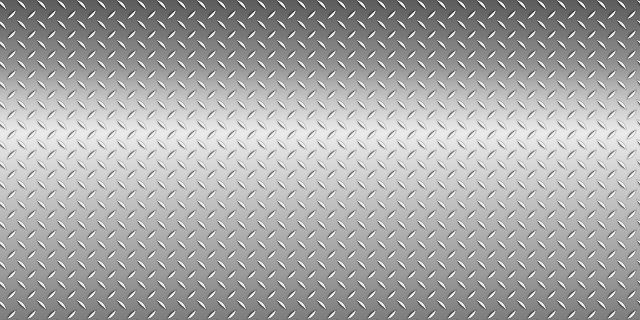
Reproduce this texture procedurally as a Shadertoy shader.

```glsl
// Steel tread plate: leaf-shaped lugs, leaning right and left in alternate rows,
// over a vertical brushed-metal gradient with one bright band.
// Each lug is a lens distance shaded across its width, dark left to white right.

const float ROWS = 16.0;                    // repeats down; square cells, so 32 across
const vec2  LUG_ORIGIN = vec2(0.58, 0.27);  // right-leaning lug within its cell
const float HALF_LENGTH = 0.30;             // lug size in cells
const float HALF_WIDTH = 0.088;
const float RIM_WIDTH = 0.035;              // soft groove around a lug
const float RIM_DARKNESS = 0.16;
const float SHADE_SIDE = 0.48;              // plate brightness kept on the dark flank
const float LIT_SIDE = 0.95;

// Plate brightness from bottom to top
const int STOPS = 10;
const float HEIGHT[STOPS] = float[](0.0, 0.15, 0.30, 0.40, 0.50, 0.585, 0.70, 0.80, 0.90, 1.0);
const float LEVEL[STOPS] = float[](0.49, 0.61, 0.705, 0.78, 0.855, 0.92, 0.755, 0.57, 0.46, 0.36);

float plateLevel(float y) {
    float level = LEVEL[0];
    for (int i = 1; i < STOPS; i++) {
        float t = clamp((y - HEIGHT[i - 1]) / (HEIGHT[i] - HEIGHT[i - 1]), 0.0, 1.0);
        level = mix(level, LEVEL[i], t);
    }
    return level;
}

// Draws one lug centred at the origin; lean is 1 for right, -1 for left
float drawLug(float base, float plate, vec2 p, float lean, float pixel) {
    vec2 axis = normalize(vec2(lean, 1.0));
    vec2 side = normalize(vec2(1.0, -lean));
    float along = dot(p, axis) / HALF_LENGTH;
    float across = dot(p, side);

    // Lens outline: width tapers parabolically, corrected by its slope
    float width = HALF_WIDTH * (1.0 - along * along);
    float slope = 2.0 * along * HALF_WIDTH / HALF_LENGTH;
    float dist = (abs(across) - width) / sqrt(1.0 + slope * slope);

    // Groove, then the rounded face lit from the right
    float rim = 1.0 - smoothstep(0.0, RIM_WIDTH + pixel, dist);
    base *= 1.0 - RIM_DARKNESS * rim;
    float t = across / max(width, 0.25 * HALF_WIDTH);
    float face = mix(plate * SHADE_SIDE, LIT_SIDE, smoothstep(-0.75, 0.2, t));
    float cover = 1.0 - smoothstep(-0.5 * pixel, 0.5 * pixel, dist);
    return mix(base, face, cover);
}

void mainImage(out vec4 fragColor, in vec2 fragCoord) {
    vec2 uv = fragCoord / iResolution.y;
    float pixel = ROWS / iResolution.y;
    float plate = plateLevel(uv.y);
    float shade = plate;

    // Two interleaved grids, half a cell apart, leaning opposite ways
    for (int k = 0; k < 2; k++) {
        vec2 origin = LUG_ORIGIN + 0.5 * float(k);
        vec2 p = fract(uv * ROWS - origin + 0.5) - 0.5;
        shade = drawLug(shade, plate, p, 1.0 - 2.0 * float(k), pixel);
    }
    fragColor = vec4(vec3(shade), 1.0);
}
```
